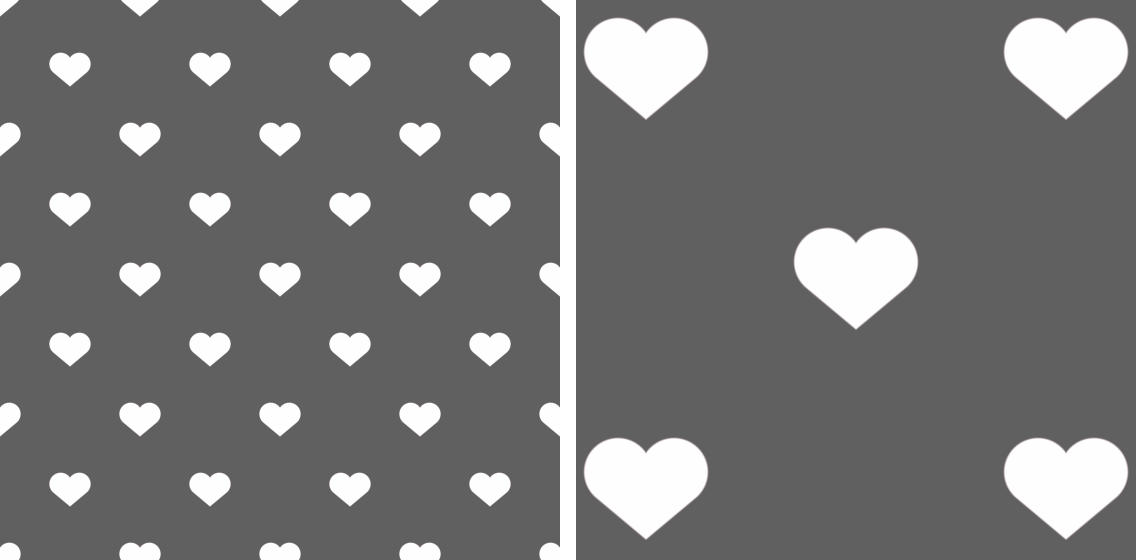
Left: the whole. Right: its middle third, enlarged.
A WebGL 2 fragment shader for this pattern:

```glsl
#version 300 es
precision highp float;
// White hearts on plain grey, set on a half-drop grid of whole repeats.
// Each heart is a mirrored disc joined to a bottom tip by its tangent line;
// two interleaved grids, half a cell apart, make the staggered rows.

uniform vec2 u_resolution;
out vec4 fragColor;

const float REPEATS = 4.0;                     // cells across and down

// Heart measures, in cells, from the grid point
const vec2  LOBE_CENTER = vec2(0.0667, 0.043);
const float LOBE_RADIUS = 0.0807;
const vec2  TIP = vec2(0.0, -0.118);

const float EDGE_SOFTNESS = 0.003;             // smallest half width of the edge, in cells
const vec3  GROUND_COLOR = vec3(0.377, 0.377, 0.377);
const vec3  HEART_COLOR = vec3(0.995, 0.995, 1.0);
const vec3  RIM_TINT = vec3(0.02, -0.02, -0.015); // faint warm fringe on the edge

// Signed distance to one heart, negative inside
float heartDistance(vec2 p) {
    p.x = abs(p.x);
    vec2 tipToLobe = LOBE_CENTER - TIP;
    float reach = length(tipToLobe);
    float tangentLength = sqrt(reach * reach - LOBE_RADIUS * LOBE_RADIUS);

    // Direction of the side, leaning out from the lobe axis to the tangent point
    float slant = atan(tipToLobe.x, tipToLobe.y) + asin(LOBE_RADIUS / reach);
    vec2 side = vec2(sin(slant), cos(slant));
    vec2 outward = vec2(side.y, -side.x);

    vec2 q = p - TIP;
    bool besideSide = p.y < LOBE_CENTER.y && dot(q, side) < tangentLength;
    return besideSide ? dot(q, outward) : length(p - LOBE_CENTER) - LOBE_RADIUS;
}

void main() {
    vec2 grid = gl_FragCoord.xy / u_resolution * REPEATS;

    // Nearest heart of the corner grid and of the cell-centre grid
    float cornerHeart = heartDistance(fract(grid + 0.5) - 0.5);
    float centerHeart = heartDistance(fract(grid) - 0.5);
    float d = min(cornerHeart, centerHeart);

    // Smooth edge, at least as wide as the pixel needs
    float pixel = REPEATS / min(u_resolution.x, u_resolution.y);
    float soften = max(EDGE_SOFTNESS, 0.75 * pixel);
    float cover = 1.0 - smoothstep(-soften, soften, d);

    vec3 color = mix(GROUND_COLOR, HEART_COLOR, cover);
    color += RIM_TINT * 4.0 * cover * (1.0 - cover);
    fragColor = vec4(color, 1.0);
}
```
